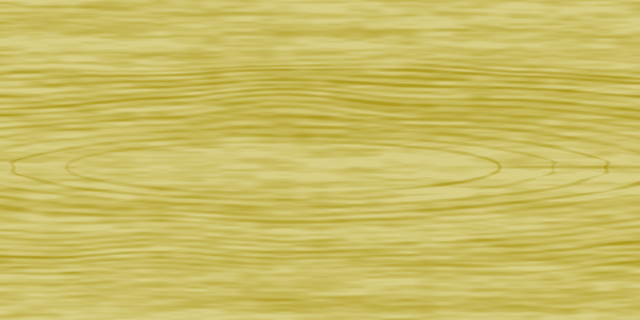
Write a Shadertoy shader that draws this texture.

```glsl
// Pale yellow wood plank with long oval growth rings and fine horizontal grain.

float hash(vec2 p) {
    vec3 q = fract(vec3(p.xyx) * 0.1031);
    q += dot(q, q.yzx + 33.33);
    return fract((q.x + q.y) * q.z);
}

float noise(vec2 p) {
    vec2 cell = floor(p);
    vec2 f = fract(p);
    f = f * f * (3.0 - 2.0 * f);
    float low = mix(hash(cell), hash(cell + vec2(1, 0)), f.x);
    float high = mix(hash(cell + vec2(0, 1)), hash(cell + vec2(1, 1)), f.x);
    return mix(low, high, f.y);
}

// Brightness offset from long stripes and short dashes, centred on zero
float grain(vec2 p) {
    float streaks = 0.65 * (noise(p * vec2(0.9, 62.0) + 7.0) - 0.5);
    streaks += 0.4 * (noise(p * vec2(3.0, 30.0) + 19.0) - 0.5);
    streaks += 0.75 * (noise(p * vec2(8.0, 96.0) + 31.0) - 0.5);
    streaks += 0.6 * (noise(p * vec2(18.0, 128.0) + 53.0) - 0.5);
    return streaks;
}

// Darkness of the thin ring lines around the heart of the plank
float growthRings(vec2 d) {
    vec2 radii = vec2(0.677, 0.08);
    float outer = smoothstep(0.05, 0.2, abs(d.y));
    d.y += 0.07 * outer * (noise(d * vec2(2.6, 5.0) + 20.0) - 0.5);

    // Oval radius with small kinks outside the first ring
    float r = length(d / radii);
    float slope = length(d / (radii * radii)) / max(r, 0.01);
    float kink = noise(vec2(d.y * 55.0, 4.0)) - 0.5;
    r += 0.06 * kink * smoothstep(1.05, 1.25, r) * (1.0 - outer);

    // Nearest ring, slightly uneven in spacing and strength
    float spacing = 0.245;
    float id = max(floor((r - 1.0) / spacing + 0.5), 0.0);
    float jitter = 0.2 * (hash(vec2(id, 9.0)) - 0.5) * step(3.0, id);
    float dist = abs(r - 1.0 - (id + jitter) * spacing) / max(slope, 0.1);
    float line = 1.0 - smoothstep(0.001, 0.0085, dist);

    float side = sign(d.y) * step(3.0, id);
    float strength = mix(0.45, 1.2, hash(vec2(id + 40.0, side + 3.0)));
    strength = mix(0.85, strength, step(3.0, id));
    strength *= 0.5 + 0.9 * noise(vec2(d.x * 3.0, id * 5.3 + side));
    return line * strength * (1.0 - 0.8 * smoothstep(0.29, 0.37, abs(d.y)));
}

void mainImage(out vec4 fragColor, in vec2 fragCoord) {
    vec2 p = fragCoord / iResolution.y;
    vec2 fromHeart = p - vec2(0.885, 0.477);
    float height = abs(fromHeart.y);

    // Broad tone: darker bands between the pale heart and the pale edges
    float band = smoothstep(0.05, 0.11, height) * (1.0 - smoothstep(0.29, 0.37, height));
    float tone = 0.73 - 0.1 * band + grain(p);
    tone += 0.35 * (noise(vec2(p.x * 0.7, p.y * 11.0 + 3.0)) - 0.5);
    tone -= 0.8 * growthRings(fromHeart);

    // Thin dark slit along the axis, beyond the first ring
    float slit = 1.0 - smoothstep(0.0, 0.009, height);
    slit *= smoothstep(0.68, 0.76, fromHeart.x);
    tone -= 0.6 * slit * noise(vec2(p.x * 9.0, 2.0));

    // Ochre to cream
    vec3 ochre = vec3(0.75, 0.69, 0.28);
    vec3 cream = vec3(0.84, 0.80, 0.50);
    fragColor = vec4(mix(ochre, cream, clamp(tone, -0.7, 1.1)), 1.0);
}
```
